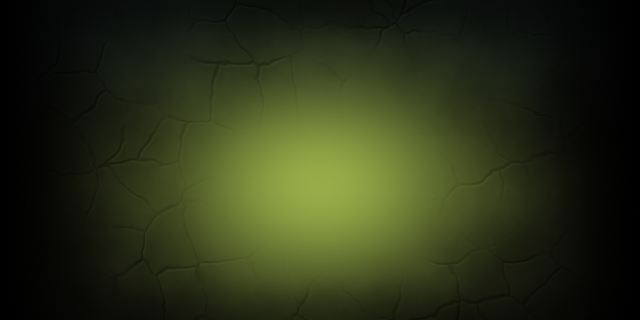
Reproduce this background procedurally as a WebGL 2 fragment shader.

```glsl
#version 300 es
precision highp float;

uniform vec2 u_resolution;
out vec4 fragColor;

// Lengths are in canvas heights
const vec2 GLOW_CENTER = vec2(0.5, 0.42);   // fraction of the canvas
const vec2 GLOW_RADIUS = vec2(0.49, 0.345);
const vec3 GLOW_COLOR = vec3(0.555, 0.635, 0.255);
const vec3 STONE_LOW = vec3(0.042, 0.046, 0.030);
const vec3 STONE_HIGH = vec3(0.046, 0.062, 0.060);
const float SIDE_FADE = 0.42;
const float CRACK_SCALE = 6.5;
const float CRACK_WIDTH = 0.035;
const float CRACK_DEPTH = 0.38;
const float CRACK_LIGHT = 0.20;
const vec2 LIGHT_SHIFT = vec2(-0.004, 0.006);
const float WARP = 0.07;
const float MOTTLE = 0.65;
const float GRAIN = 0.12;

vec2 hash22(vec2 p) {
  vec3 q = fract(p.xyx * vec3(0.1031, 0.1030, 0.0973));
  q += dot(q, q.yzx + 33.33);
  return fract((q.xx + q.yz) * q.zy);
}

float valueNoise(vec2 p) {
  vec2 cell = floor(p);
  vec2 f = fract(p);
  f = f * f * (3.0 - 2.0 * f);
  float low = mix(hash22(cell).x, hash22(cell + vec2(1, 0)).x, f.x);
  float high = mix(hash22(cell + vec2(0, 1)).x, hash22(cell + 1.0).x, f.x);
  return mix(low, high, f.y);
}

float fbm(vec2 p) {
  float sum = 0.0;
  float weight = 0.5;
  for (int i = 0; i < 5; i++) {
    sum += weight * valueNoise(p);
    p = mat2(1.6, 1.2, -1.2, 1.6) * p + 7.3;
    weight *= 0.5;
  }
  return sum;
}

// Distance to the nearest border between scattered cells
float cellBorder(vec2 p) {
  vec2 base = floor(p);
  vec2 f = fract(p);
  vec2 nearest = vec2(0.0);
  float best = 8.0;
  for (int y = -1; y <= 1; y++)
    for (int x = -1; x <= 1; x++) {
      vec2 offset = vec2(x, y);
      vec2 toSeed = offset + hash22(base + offset) - f;
      float d = dot(toSeed, toSeed);
      if (d < best) { best = d; nearest = toSeed; }
    }
  float border = 8.0;
  for (int y = -2; y <= 2; y++)
    for (int x = -2; x <= 2; x++) {
      vec2 offset = vec2(x, y);
      vec2 toSeed = offset + hash22(base + offset) - f;
      vec2 gap = toSeed - nearest;
      if (dot(gap, gap) > 1e-4)
        border = min(border, dot(0.5 * (toSeed + nearest), normalize(gap)));
    }
  return border;
}

float crack(vec2 p) {
  vec2 bend = vec2(fbm(p * 5.0), fbm(p * 5.0 + 31.7)) - 0.5;
  float border = cellBorder((p + WARP * 2.0 * bend) * CRACK_SCALE + 20.0);
  float width = CRACK_WIDTH + CRACK_SCALE / u_resolution.y;
  return 1.0 - smoothstep(0.0, width, border);
}

void main() {
  vec2 uv = gl_FragCoord.xy / u_resolution;
  float aspect = u_resolution.x / u_resolution.y;
  vec2 p = vec2(uv.x * aspect, uv.y);

  // Elliptical glow
  vec2 fromGlow = (uv - GLOW_CENTER) * vec2(aspect, 1.0) / GLOW_RADIUS;
  float glow = exp(-dot(fromGlow, fromGlow));

  // Mottled stone with broken, side-lit cracks
  float mottle = fbm(p * 5.0 + 3.0) - 0.48;
  float grain = fbm(p * 38.0) - 0.48;
  float broken = smoothstep(0.36, 0.62, fbm(p * 4.0 + 11.0));
  float relief = CRACK_LIGHT * crack(p + LIGHT_SHIFT) - CRACK_DEPTH * crack(p);
  float surface = MOTTLE * mottle + GRAIN * grain + broken * relief;
  float visibility = mix(1.0, 0.015, smoothstep(0.0, 0.7, glow));

  // Fade toward the sides and, lightly, the top and bottom
  float sideDistance = min(uv.x, 1.0 - uv.x) * aspect;
  float endDistance = min(uv.y, 1.0 - uv.y);
  float fade = smoothstep(-0.04, SIDE_FADE, sideDistance);
  fade *= mix(0.72, 1.0, smoothstep(0.0, 0.16, endDistance));

  vec3 stone = mix(STONE_LOW, STONE_HIGH, smoothstep(0.45, 1.0, uv.y));
  vec3 color = (stone + GLOW_COLOR * glow) * fade;
  color *= 1.0 + surface * visibility;

  // Fine dither against banding
  color += (hash22(floor(gl_FragCoord.xy)).x - 0.5) / 255.0;
  fragColor = vec4(clamp(color, 0.0, 1.0), 1.0);
}
```
